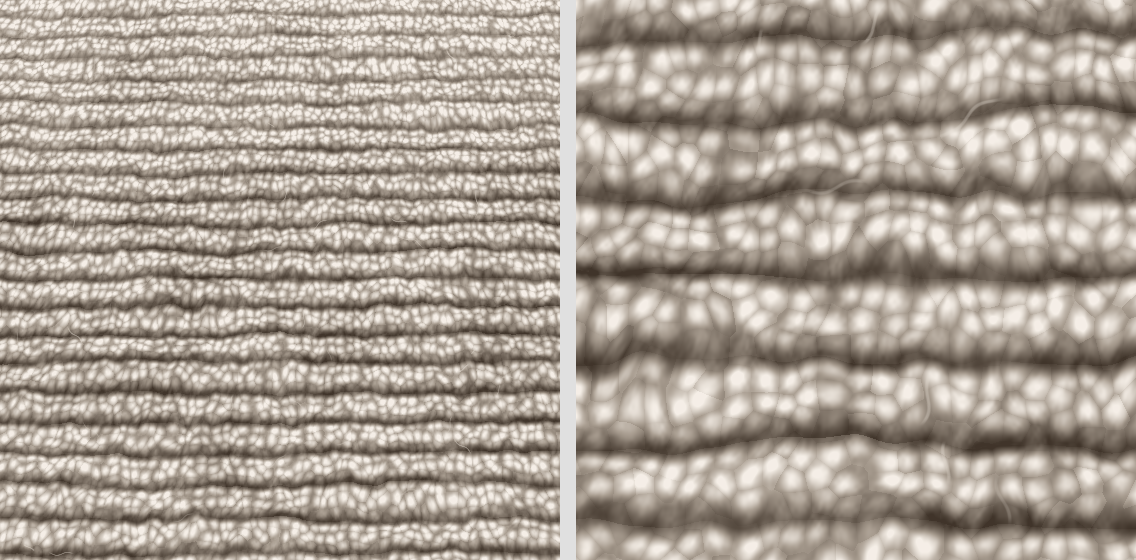
Left, the full canvas; right, a detail of the centre.
Reproduce this texture procedurally as a three.js fragment shader.

```glsl
// Ribbed loop-pile wool carpet seen at a shallow angle: 21 horizontal cords that
// widen towards the viewer. A log mapping spaces the cords, cellular noise forms
// the loops, a profile shades the grooves, and curved hairs lie on top.
varying vec2 vUv;

float hash(vec2 p) {
  vec3 q = fract(p.xyx * 0.1031);
  q += dot(q, q.yzx + 33.33);
  return fract((q.x + q.y) * q.z);
}

vec2 hash2(vec2 p) {
  return vec2(hash(p), hash(p + 57.3));
}

float noise(vec2 p) {
  vec2 i = floor(p), f = fract(p);
  f = f * f * (3.0 - 2.0 * f);
  return mix(mix(hash(i), hash(i + vec2(1.0, 0.0)), f.x),
             mix(hash(i + vec2(0.0, 1.0)), hash(i + 1.0), f.x), f.y);
}

// Rounded yarn loops: x is the dome height, y a random tone per loop
vec2 loops(vec2 p) {
  vec2 cell = floor(p);
  float nearest = 9.0, tone = 0.0;
  for (int j = -1; j <= 1; j++) {
    for (int i = -1; i <= 1; i++) {
      vec2 c = cell + vec2(float(i), float(j));
      vec2 d = c + 0.15 + 0.7 * hash2(c) - p;
      float dist = dot(d, d);
      if (dist < nearest) {
        nearest = dist;
        tone = hash(c + 19.7);
      }
    }
  }
  return vec2(1.0 - smoothstep(0.05, 0.75, sqrt(nearest)), tone);
}

// Thin, bent stray fibres scattered over the pile
float strayHairs(vec2 p) {
  float cover = 0.0;
  for (int i = 0; i < 60; i++) {
    vec2 seed = vec2(float(i) * 3.7, 11.0);
    vec2 d = p - hash2(seed);
    float angle = 6.2832 * hash(seed + 5.0);
    float c = cos(angle), s = sin(angle);
    d = vec2(c * d.x + s * d.y, c * d.y - s * d.x);
    float halfLength = mix(0.008, 0.032, hash(seed + 8.0));
    float bend = 26.0 * (hash(seed + 13.0) - 0.5);
    float offset = abs(d.y - bend * d.x * d.x - 0.002 * sin(d.x * 190.0));
    offset /= sqrt(1.0 + 4.0 * bend * bend * d.x * d.x);
    float strand = 1.0 - smoothstep(0.0003, 0.0016, offset);
    strand *= 1.0 - smoothstep(0.6, 1.0, abs(d.x) / halfLength);
    cover = max(cover, strand * mix(0.25, 0.75, hash(seed + 21.0)));
  }
  return cover;
}

vec3 woolColor(float tone) {
  vec3 shadow = vec3(0.25, 0.205, 0.165);
  vec3 wool = vec3(0.66, 0.615, 0.565);
  vec3 highlight = vec3(0.96, 0.935, 0.905);
  vec3 lower = mix(shadow, wool, clamp((tone - 0.25) / 0.41, 0.0, 1.0));
  return mix(lower, highlight, clamp((tone - 0.66) / 0.30, 0.0, 1.0));
}

void main() {
  // Perspective: depth is 0 at the far edge, 1 at the near edge
  float depth = 1.0 - vUv.y;
  float scale = 1.0 + 0.68 * depth;
  float across = (vUv.x - 0.5) * 92.0 / scale;
  float row = 0.25 + 40.4 * log(scale);

  // Uneven cord edges, both long waves and loop-sized bumps
  row += 0.30 * (noise(vec2(across * 0.13, row * 0.8)) - 0.5);
  row += 0.16 * (noise(vec2(across * 0.7, row * 1.3 + 40.0)) - 0.5);

  // Cord cross-section: lit upper face, shaded underside and groove
  float f = fract(row);
  float wear = noise(vec2(across * 0.22, floor(row) * 7.0 + 3.0));
  float body = smoothstep(-0.04, 0.22, f) * (1.0 - smoothstep(0.56, 1.0, f));
  float grooveTone = mix(0.50, 0.35, smoothstep(0.0, 0.5, depth)) + 0.14 * (wear - 0.4);

  // Loops sit in a slightly twisted lattice, three to a cord
  vec2 pile = vec2(across + 0.25 * row, row * 3.0);
  pile += 0.5 * (vec2(noise(pile * 0.6), noise(pile * 0.6 + 31.0)) - 0.5);
  vec2 loop = loops(pile);
  float tone = mix(grooveTone, 0.77, body);
  tone += (0.35 + 0.65 * body) * (0.34 * loop.x - 0.14 + 0.10 * (loop.y - 0.5));

  // Fine fuzz, broad mottling and softer light in the middle distance
  tone += 0.09 * (noise(vec2(pile.x * 3.0 + pile.y, pile.y * 2.3)) - 0.5);
  tone += 0.05 * (noise(vec2(pile.x * 6.0, pile.y * 5.0)) - 0.5);
  tone += 0.10 * (noise(vec2(across * 0.16, row * 0.5 + 9.0)) - 0.5);
  tone += 0.07 * (1.0 - smoothstep(0.0, 0.45, depth)) - 0.015;
  tone += 0.03 * smoothstep(0.7, 1.0, depth);

  vec3 color = woolColor(tone);
  color = mix(color, vec3(0.90, 0.87, 0.83), 0.6 * strayHairs(vUv));
  gl_FragColor = vec4(color, 1.0);
}
```
